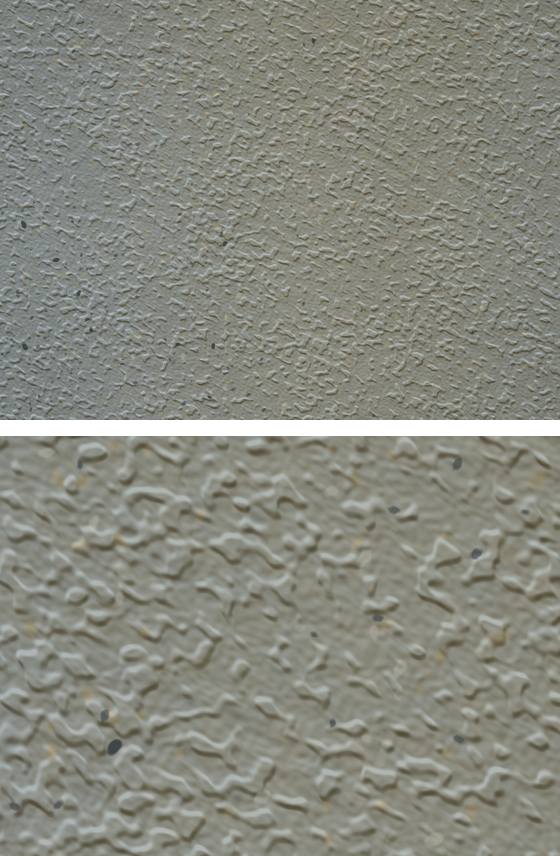
Top, the full canvas; bottom, a detail of the centre.
This texture is drawn by a Shadertoy shader. Its source:

```glsl
const vec3 SHADOW = vec3(0.395, 0.395, 0.352);
const vec3 LIGHT = vec3(0.608, 0.628, 0.608);
const vec3 COOL_SHIFT = vec3(-0.012, 0.002, 0.026);
const vec3 OCHRE = vec3(0.60, 0.55, 0.41);
const vec3 PALE = vec3(0.68, 0.68, 0.62);
const vec3 SLATE = vec3(0.20, 0.23, 0.24);

vec2 hash22(vec2 p) {
    vec3 q = fract(vec3(p.xyx) * vec3(0.1031, 0.1030, 0.0973));
    q += dot(q, q.yzx + 33.33);
    return fract((q.xx + q.yz) * q.zy);
}

float cornerRamp(vec2 cell, vec2 offset) {
    float angle = 6.2832 * hash22(cell).x;
    return dot(vec2(cos(angle), sin(angle)), offset);
}

float gradientNoise(vec2 p) {
    vec2 i = floor(p), f = fract(p);
    vec2 u = f * f * f * (f * (f * 6.0 - 15.0) + 10.0);
    vec2 e = vec2(1.0, 0.0);
    float low = mix(cornerRamp(i, f), cornerRamp(i + e, f - e), u.x);
    float high = mix(cornerRamp(i + e.yx, f - e.yx), cornerRamp(i + 1.0, f - 1.0), u.x);
    return mix(low, high, u.y);
}

vec2 rotate(vec2 p, float angle) {
    float c = cos(angle), s = sin(angle);
    return vec2(c * p.x - s * p.y, s * p.x + c * p.y);
}

// Curved trowel drag: rings around a centre below the canvas
float trowelMarks(vec2 p, vec2 centre, float radius, float width) {
    vec2 d = p - centre;
    float r = length(d);
    float band = exp(-pow((r - radius) / width, 2.0));
    return band * gradientNoise(vec2(atan(d.x, d.y) * 7.0, r * 62.0) + 40.0);
}

// Height of the plaster: crumbs standing on a finer, softer ground
float relief(vec2 p) {
    vec2 q = rotate(p, 0.45) * vec2(0.8, 1.1) + 7.0;
    q += 0.004 * vec2(gradientNoise(q * 45.0), gradientNoise(q * 45.0 + 19.0));
    float patches = gradientNoise(q * 7.0);
    float coarse = gradientNoise(q * 36.0);
    float grain = gradientNoise(q * 74.0 + 11.0);
    float fine = gradientNoise(q * 145.0 + 23.0);
    float crumbs = smoothstep(0.02, 0.42, grain + 0.5 * coarse + 0.35 * patches);
    float marks = trowelMarks(p, vec2(0.12, -0.745), 1.61, 0.06)
                + 0.6 * trowelMarks(p, vec2(0.0, -0.9), 1.45, 0.12);
    return 0.55 * crumbs + 0.3 * coarse + 0.24 * fine + 0.5 * marks;
}

// Coverage of sparse angular grains, one per chosen grid cell
float specks(vec2 p, float cells, float share, float size, float seed) {
    vec2 g = p * cells + seed;
    vec2 cell = floor(g);
    vec2 pick = hash22(cell + 3.7);
    vec2 centre = 0.3 + 0.4 * hash22(cell + 91.3);
    vec2 d = rotate(fract(g) - centre, 6.28 * pick.y) * vec2(0.8, 1.25);
    float radius = size * cells * mix(0.5, 1.0, pick.y);
    float dist = length(d) + 0.35 * radius * gradientNoise(g * 5.0);
    float edge = 0.0015 * cells;
    return step(pick.x, share) * (1.0 - smoothstep(radius - edge, radius + edge, dist));
}

void mainImage(out vec4 fragColor, in vec2 fragCoord) {
    vec2 p = fragCoord / iResolution.y;
    float aspect = iResolution.x / iResolution.y;
    vec2 uv = vec2(p.x / aspect, p.y);

    // Light from above, with tight shadow under the crumbs
    float height = relief(p);
    float slope = height - relief(p + vec2(-0.0012, 0.004));
    float shadow = smoothstep(0.08, 0.32, -slope);

    // Broad falloff towards the corners
    vec2 fromGlow = p - vec2(0.58, 0.43);
    float glow = 0.64 - 0.27 * dot(fromGlow, fromGlow);
    float cloud = gradientNoise(p * 3.5 + 5.0);
    float tone = glow + 1.35 * slope - 0.12 * shadow + 0.10 * (height - 0.2) + 0.10 * cloud;
    vec3 color = mix(SHADOW, LIGHT, clamp(tone, -0.35, 1.35));

    // Cool daylight on the left, warmer plaster in the middle and upper right
    float cool = 1.0 - 1.9 * smoothstep(0.0, 0.6, uv.x) + 0.9 * smoothstep(0.72, 1.0, uv.x);
    cool += 0.3 * (0.5 - uv.y) + 0.7 * gradientNoise(p * 32.0 + 60.0) + 1.2 * slope;
    color += COOL_SHIFT * clamp(cool, -1.2, 1.2);

    // Exposed sand: ochre, pale, and dark stones gathered at lower left
    float lowerLeft = (1.0 - smoothstep(0.1, 0.65, uv.x)) * (1.0 - smoothstep(0.25, 0.6, uv.y));
    color = mix(color, OCHRE + 0.3 * slope, 0.55 * specks(p, 42.0, 0.10, 0.0065, 13.0));
    color = mix(color, PALE + 0.2 * slope, 0.55 * specks(p, 36.0, 0.05, 0.0065, 57.0));
    color = mix(color, SLATE, 0.60 * specks(p, 60.0, 0.012 + 0.04 * lowerLeft, 0.0045, 29.0));
    color = mix(color, SLATE, 0.85 * specks(p, 25.0, 0.004 + 0.05 * lowerLeft, 0.0085, 71.0));

    fragColor = vec4(clamp(color, 0.0, 1.0), 1.0);
}
```
